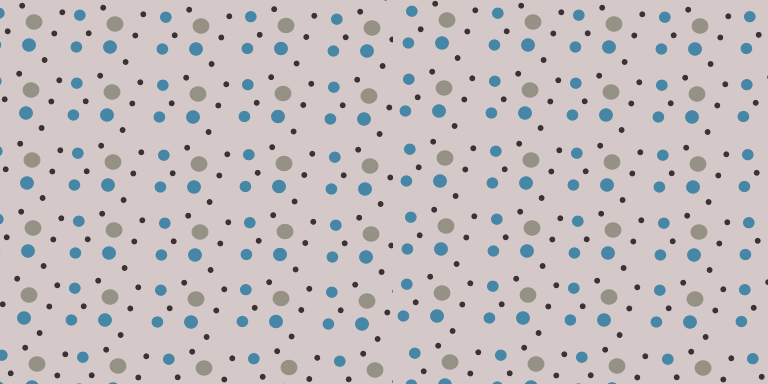
Give the GLSL for this pattern, as a WebGL 1 fragment shader.

```glsl
precision highp float;
// Scattered motif of grey, blue and dark dots on pale pink, in jittered rows and columns with a vertical seam.
uniform vec2 u_resolution;

const float UNITS = 384.0;                // design units per canvas height
const vec2 PITCH = vec2(85.0, 68.4);      // spacing of motifs
const vec2 FIRST = vec2(53.5, 20.0);      // first motif inside a panel
const float PANEL_WIDTH = 499.0;          // six columns, cut at the seam
const float PANEL_SHIFT = 105.5;
const float COLUMN_DROP = 1.5;            // each column sits slightly lower

const vec3 GROUND = vec3(0.832, 0.790, 0.785);
const vec3 GREY = vec3(0.585, 0.570, 0.520);
const vec3 BLUE = vec3(0.275, 0.525, 0.650);
const vec3 DARK = vec3(0.235, 0.195, 0.200);

// One of six values, by index
float pick(vec3 low, vec3 high, float i) {
  vec3 v = i < 2.5 ? low : high;
  float j = mod(i, 3.0);
  return j < 0.5 ? v.x : (j < 1.5 ? v.y : v.z);
}

// Misregistration of a whole column
vec2 columnJitter(float column) {
  return vec2(pick(vec3(0.0, 1.0, -3.0), vec3(-2.0, -2.0, -1.0), column),
              pick(vec3(0.0, 0.5, 1.0), vec3(1.5, -0.5, 0.5), column));
}

// Misregistration of a whole row
vec2 rowJitter(float row) {
  float i = mod(row, 6.0);
  return vec2(pick(vec3(0.0, -3.0, -2.0), vec3(-1.0, -5.0, 3.0), i),
              pick(vec3(0.0, -0.4, 1.2), vec3(0.8, -0.6, 0.0), i));
}

// Soft-edged coverage of an ellipse
float dotMask(vec2 p, vec2 center, vec2 radius, float pixel) {
  float d = (length((p - center) / radius) - 1.0) * min(radius.x, radius.y);
  return 1.0 - smoothstep(-0.6 * pixel, 0.6 * pixel, d);
}

// Dots of one motif around its grey center: x grey, y blue, z dark
vec3 motif(vec2 p, float pixel) {
  vec2 small = vec2(2.9);
  vec2 medium = vec2(5.8, 5.6);
  float grey = dotMask(p, vec2(0.0), vec2(8.4, 7.7), pixel);

  float blue = dotMask(p, vec2(-5.0, 23.0), vec2(6.9, 6.7), pixel);
  blue = max(blue, dotMask(p, vec2(-35.2, -8.8), medium, pixel));
  blue = max(blue, dotMask(p, vec2(-38.6, 23.0), medium, pixel));

  float dark = dotMask(p, vec2(-11.8, -16.3), small, pixel);
  dark = max(dark, dotMask(p, vec2(28.3, -9.7), small, pixel));
  dark = max(dark, dotMask(p, vec2(-26.3, 9.3), small, pixel));
  dark = max(dark, dotMask(p, vec2(20.3, 11.5), small, pixel));
  dark = max(dark, dotMask(p, vec2(10.6, 38.0), small, pixel));
  return vec3(grey, blue, dark);
}

void main() {
  float pixel = UNITS / u_resolution.y;
  vec2 p = gl_FragCoord.xy * pixel;
  p.y = UNITS - p.y;                      // rows count downward
  p.x = mod(p.x + PANEL_SHIFT, PANEL_WIDTH);

  // Visit the motifs around this point; columns stop at the seam
  vec3 cover = vec3(0.0);
  vec2 base = floor((p - FIRST - vec2(0.0, 2.0)) / PITCH);
  for (int y = 0; y < 2; y++) {
    for (int x = 0; x < 2; x++) {
      vec2 cell = base + vec2(float(x), float(y));
      if (cell.x > -0.5 && cell.x < 5.5) {
        vec2 center = FIRST + cell * PITCH + vec2(0.0, cell.x * COLUMN_DROP);
        center += columnJitter(cell.x) + rowJitter(cell.y);
        cover = max(cover, motif(p - center, pixel));
      }
    }
  }

  vec3 color = mix(GROUND, GREY, cover.x);
  color = mix(color, BLUE, cover.y);
  color = mix(color, DARK, cover.z);
  gl_FragColor = vec4(color, 1.0);
}
```
